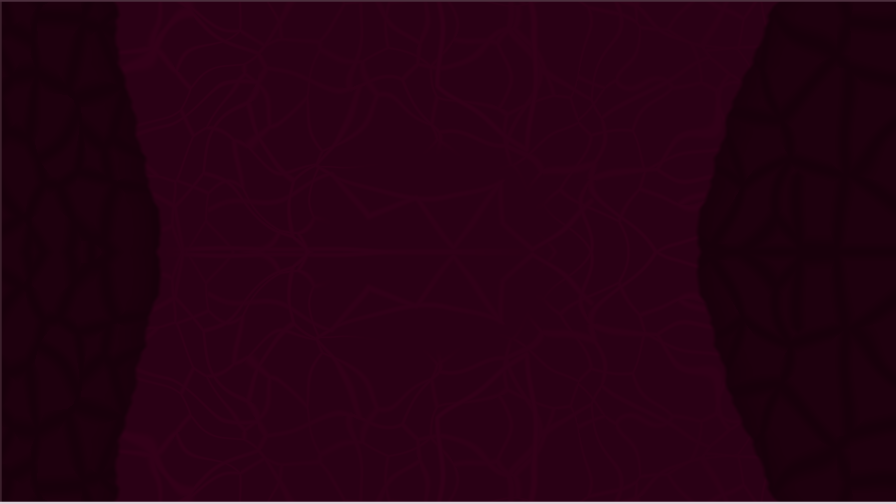
Give the GLSL for this background, as a WebGL 2 fragment shader.

```glsl
#version 300 es
precision highp float;
// Dark wine background with faint mirrored veins between two shadowy, cracked side walls.

uniform vec2 u_resolution;
out vec4 fragColor;

vec2 hash2(vec2 p) {
  return fract(sin(vec2(dot(p, vec2(127.1, 311.7)), dot(p, vec2(269.5, 183.3)))) * 43758.5453);
}

float noise(vec2 p) {
  vec2 i = floor(p), f = fract(p);
  f = f * f * (3.0 - 2.0 * f);
  return mix(mix(hash2(i).x, hash2(i + vec2(1, 0)).x, f.x),
             mix(hash2(i + vec2(0, 1)).x, hash2(i + vec2(1, 1)).x, f.x), f.y);
}

// Distance to the border between the two nearest cells
float cellBorder(vec2 p) {
  vec2 cell = floor(p), nearest = vec2(8.0), second = vec2(8.0);
  for (int y = -1; y <= 1; y++) {
    for (int x = -1; x <= 1; x++) {
      vec2 id = cell + vec2(x, y);
      vec2 r = id + 0.05 + 0.9 * hash2(id) - p;
      if (dot(r, r) < dot(nearest, nearest)) {
        second = nearest;
        nearest = r;
      } else if (dot(r, r) < dot(second, second)) {
        second = r;
      }
    }
  }
  return dot(0.5 * (nearest + second), normalize(second - nearest));
}

float segment(vec2 p, vec2 a, vec2 b) {
  vec2 ab = b - a;
  return length(p - a - ab * clamp(dot(p - a, ab) / dot(ab, ab), 0.0, 1.0));
}

// Main branches of the central web, in folded space
float branches(vec2 p) {
  float d = segment(p, vec2(0.82, 0.094), vec2(0.9, 0.008));
  d = min(d, segment(p, vec2(0.9, 0.008), vec2(0.986, 0.144)));
  d = min(d, segment(p, vec2(0.986, 0.144), vec2(0.986, 0.066)));
  d = min(d, segment(p, vec2(0.986, 0.066), vec2(1.056, 0.005)));
  d = min(d, segment(p, vec2(1.056, 0.005), vec2(1.185, 0.105)));
  d = min(d, segment(p, vec2(0.67, 0.151), vec2(0.73, 0.06)));
  d = min(d, segment(p, vec2(0.73, 0.06), vec2(0.82, 0.094)));
  d = min(d, segment(p, vec2(0.67, 0.151), vec2(0.42, 0.07)));
  d = min(d, segment(p, vec2(1.04, 0.21), vec2(1.055, 0.5)));
  d = min(d, segment(p, vec2(0.875, 0.5), vec2(0.875, 0.336)));
  d = min(d, segment(p, vec2(0.875, 0.336), vec2(1.04, 0.21)));
  float bow = abs(p.y - 0.092 - 2.1 * pow(p.x - 0.83, 2.0));
  return min(d, bow + max(abs(p.x - 0.83) - 0.16, 0.0));
}

void main() {
  float pixel = 1.0 / u_resolution.y;
  vec2 p = gl_FragCoord.xy * pixel;
  p.x += 0.5 * (16.0 / 9.0 - u_resolution.x * pixel);

  // Fold about the horizontal middle, then bend the veins
  vec2 q = vec2(p.x, abs(p.y - 0.5));
  vec2 bend = vec2(noise(q * 9.0), noise(q * 9.0 + 31.0)) - 0.5;

  // Central field: cells outside the web, its branches, and a seam on the fold
  float web = smoothstep(0.13, 0.17, length((q - vec2(0.86, 0.06)) * vec2(0.65, 1.0)));
  vec2 slanted = mat2(0.9, 0.3, -0.3, 0.9) * (q + 0.1 * bend);
  float border = min(cellBorder(slanted * 6.0) / 6.0, cellBorder(slanted * 9.0 + 20.0) / 9.0 + 0.001);
  float vein = (1.0 - smoothstep(0.001, 0.007, border)) * web * (0.35 + 0.65 * noise(q * 5.0 + 13.0));
  float branch = 1.0 - smoothstep(0.001, 0.008, branches(q + 0.035 * bend * smoothstep(0.0, 0.06, q.y)));
  float seam = 1.0 - smoothstep(0.001, 0.007, abs(q.y - 0.008 * noise(vec2(q.x * 9.0, 2.0))));
  seam *= smoothstep(0.32, 0.4, p.x) * (1.0 - smoothstep(0.9, 1.1, p.x));
  vein = max(vein, max(branch, seam) * (0.5 + 0.5 * noise(q * 7.0 + 3.0)));
  vec3 color = mix(vec3(0.166, 0.0, 0.081), vec3(0.198, 0.0, 0.097), vein);

  // Side walls bulge inward at mid height, with a ragged rim
  float ragged = 0.018 * (noise(vec2(q.y * 26.0, 4.0)) - 0.5) + 0.008 * (noise(vec2(q.y * 70.0, 9.0)) - 0.5);
  float leftRim = 0.317 - 0.087 * smoothstep(0.0, 0.5, q.y) + ragged;
  float rightRim = 1.384 + 0.16 * pow(2.0 * q.y, 1.6) - ragged;
  float depth = max(leftRim - p.x, p.x - rightRim);

  // Broad soft cracks, finer on the left wall, with spines on the right one
  vec2 density = p.x < 0.8 ? vec2(13.0, 9.0) : vec2(9.0, 7.0);
  float gap = cellBorder((q + 0.05 * bend) * density) / density.x;
  if (p.x > 0.8) gap = min(gap, min(q.y, abs(p.x - 1.586 + 0.02 * bend.x) + max(q.y - 0.15, 0.0)));
  float crack = 1.0 - smoothstep(0.001, 0.022, gap);
  float rimShade = 1.0 - smoothstep(0.0, 0.07, depth);
  vec3 wall = mix(vec3(0.118, 0.0, 0.054), vec3(0.09, 0.0, 0.041), max(0.85 * crack, 0.6 * rimShade));
  color = mix(color, wall, smoothstep(-0.004 - pixel, 0.004 + pixel, depth));

  // Thin pale border: brightest below, dimmer above and at the left
  float edge = 0.0034;
  color = mix(color, vec3(0.23, 0.12, 0.17), clamp((edge - p.x) / pixel + 0.5, 0.0, 1.0));
  color = mix(color, vec3(0.3, 0.18, 0.24), clamp((edge - 1.0 + p.y) / pixel + 0.5, 0.0, 1.0));
  color = mix(color, vec3(0.88, 0.83, 0.86), clamp((0.0045 - p.y) / pixel + 0.5, 0.0, 1.0));
  fragColor = vec4(color, 1.0);
}
```
